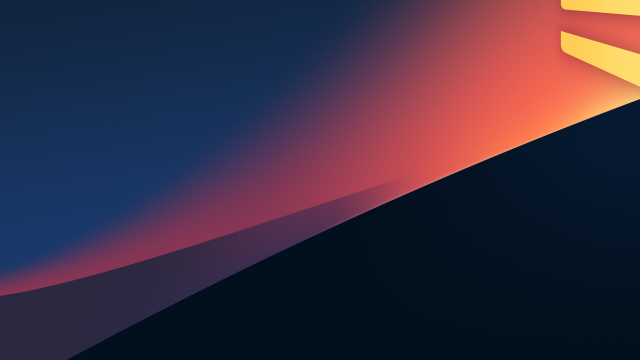
Give the GLSL for this background, as a Shadertoy shader.

```glsl
// Dusk sky over sloping dark hills, with golden sun rays in the upper right corner.

float hash(vec2 p) {
    return fract(sin(dot(p, vec2(12.9898, 78.233))) * 43758.5453);
}

// Antialiased coverage of a distance: 1 inside, 0 outside
float cover(float d) {
    return clamp(0.5 - d * iResolution.y, 0.0, 1.0);
}

float smoothMax(float a, float b, float k) {
    float h = max(k - abs(a - b), 0.0) / k;
    return max(a, b) + h * h * k * 0.25;
}

// Height of the near hill
float frontRidge(float x) {
    return -0.1013 + 0.5571 * x - 0.052 * x * x;
}

// Height of the far hill, flattening to the left
float backRidge(float x) {
    return 0.178 + 0.335 * x - 0.045 * (1.0 - exp(-4.0 * x));
}

// Wedge opening to the right; each edge holds start height and slope
float rayDistance(vec2 p, vec2 top, vec2 bottom) {
    float upper = (p.y - top.x - top.y * p.x) / length(vec2(1.0, top.y));
    float lower = (bottom.x + bottom.y * p.x - p.y) / length(vec2(1.0, bottom.y));
    return max(upper, smoothMax(-p.x, lower, 0.016));
}

vec3 skyColor(vec2 p) {
    float horizon = max(backRidge(p.x), frontRidge(p.x));
    float h = max(p.y - horizon, 0.0);

    // Blue that darkens upward and to the left
    float dark = smoothstep(0.25, 1.1, p.y - 0.15 * p.x);
    vec3 blue = mix(vec3(0.10, 0.22, 0.41), vec3(0.065, 0.14, 0.24), dark);

    // Warm band that widens toward the sun
    float width = 0.05 + 0.1 * p.x + 0.2 * p.x * p.x;
    float warmth = 1.0 - smoothstep(0.0, 1.7, h / width);
    vec3 warm = mix(vec3(0.53, 0.21, 0.33), vec3(0.97, 0.37, 0.32),
                    smoothstep(0.65, 1.55, p.x));
    vec3 color = mix(blue, warm, warmth);

    // Orange and gold glow hugging the near slope
    float glow = exp(-h / 0.085) * smoothstep(1.1, 1.75, p.x);
    vec3 gold = mix(vec3(1.0, 0.56, 0.30), vec3(1.0, 0.80, 0.45),
                    smoothstep(1.45, 1.78, p.x));
    return mix(color, gold, glow);
}

void mainImage(out vec4 fragColor, in vec2 fragCoord) {
    vec2 p = fragCoord / iResolution.y;
    vec3 color = skyColor(p);

    // Sun rays with a soft red shadow around them
    vec2 q = p - vec2(1.558, 0.0);
    float rays = min(rayDistance(q, vec2(1.2, 0.0), vec2(0.9745, -0.084)),
                     rayDistance(q, vec2(0.914, -0.293), vec2(0.859, -0.456)));
    float shadow = exp(-max(rays, 0.0) / 0.025) * smoothstep(-0.04, 0.03, q.x);
    color = mix(color, color * vec3(0.83, 0.78, 0.85), shadow);
    vec3 rayColor = mix(vec3(1.0, 0.80, 0.33), vec3(1.0, 0.87, 0.43),
                        smoothstep(0.0, 0.22, q.x));
    color = mix(color, rayColor, cover(rays));

    // Far hill, hazier and rosier to the right
    float front = (p.y - frontRidge(p.x)) * 0.9;
    float back = (p.y - backRidge(p.x)) * 0.95;
    vec3 haze = mix(vec3(0.17, 0.155, 0.25), vec3(0.47, 0.20, 0.33),
                    smoothstep(0.35, 1.1, p.x));
    float mist = exp(-max(front, 0.0) / 0.05) * 0.55;
    haze = mix(haze, vec3(0.16, 0.18, 0.34), mist * smoothstep(0.1, 0.6, p.x));
    color = mix(color, haze, cover(back) * (1.0 - smoothstep(0.85, 1.18, p.x)));

    // Thin lit rim, then the near hill
    vec3 rimColor = mix(vec3(0.75, 0.42, 0.58), vec3(1.0, 0.72, 0.52),
                        smoothstep(1.0, 1.45, p.x));
    float rim = exp(-max(front, 0.0) / 0.0035) * smoothstep(0.75, 1.2, p.x);
    color = mix(color, rimColor, 0.8 * rim);
    float lift = smoothstep(0.9, 1.8, p.x) * smoothstep(0.0, 0.65, p.y);
    vec3 hill = mix(vec3(0.008, 0.058, 0.11), vec3(0.025, 0.10, 0.19), lift);
    color = mix(color, hill, cover(front));

    // Fine dither against banding
    color += (hash(fragCoord) - 0.5) / 255.0;
    fragColor = vec4(color, 1.0);
}
```
